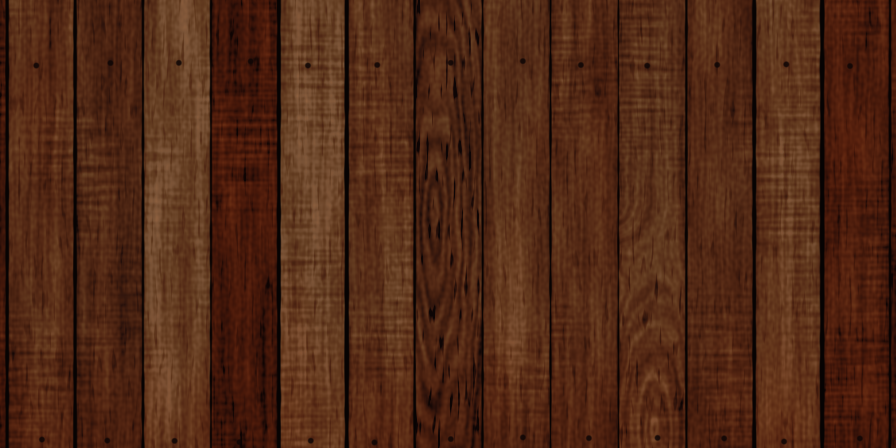
This texture is drawn by a Shadertoy shader. Its source:

```glsl
#define PLANK_WIDTH 0.1516
#define FIRST_GAP 0.016
#define GAP_WIDTH 0.0105
#define KNOT_PLANK 6.0
#define ARCH_PLANK 9.0
#define NAIL_RADIUS 0.0062
#define NAIL_ROWS vec2(0.018, 0.858)
#define FIBRE_DEPTH 1.25
#define SAW_DEPTH 1.7
#define BLOTCH_DEPTH 1.9
#define RED_STAIN vec3(1.08, 0.78, 0.60)

// Wood tones from gap black to worn highlight
const vec3 RAMP[6] = vec3[6](
    vec3(0.05, 0.02, 0.02), vec3(0.18, 0.08, 0.05), vec3(0.26, 0.12, 0.06),
    vec3(0.33, 0.17, 0.09), vec3(0.39, 0.24, 0.13), vec3(0.47, 0.32, 0.21));

// Per plank: base tone on the ramp, red stain, relative gap on its right
const vec3 PLANKS[14] = vec3[14](
    vec3(2.0, 0.7, 0.7), vec3(3.2, 0.2, 0.7), vec3(2.6, 0.1, 0.5),
    vec3(4.3, 0.0, 0.4), vec3(2.0, 1.0, 0.8), vec3(4.4, 0.0, 0.9),
    vec3(3.4, 0.1, 0.5), vec3(2.5, 0.1, 0.4), vec3(3.4, 0.1, 0.4),
    vec3(3.1, 0.2, 0.3), vec3(3.3, 0.1, 0.5), vec3(3.0, 0.2, 0.8),
    vec3(3.8, 0.1, 0.9), vec3(2.3, 0.8, 0.5));

vec3 plankInfo(float id) {
    return PLANKS[int(mod(id + 1.0, 14.0))];
}

float hash(vec2 p) {
    vec3 h = fract(p.xyx * vec3(0.1031, 0.1030, 0.0973));
    h += dot(h, h.yzx + 33.33);
    return fract((h.x + h.y) * h.z);
}

float cornerGradient(vec2 cell, vec2 offset) {
    float angle = 6.2832 * hash(cell);
    return dot(vec2(cos(angle), sin(angle)), offset);
}

float noise(vec2 p) {
    vec2 i = floor(p), f = p - i;
    vec2 w = f * f * f * (f * (f * 6.0 - 15.0) + 10.0);
    vec2 e = vec2(1.0, 0.0);
    return mix(mix(cornerGradient(i, f), cornerGradient(i + e, f - e), w.x),
               mix(cornerGradient(i + e.yx, f - e.yx),
                   cornerGradient(i + 1.0, f - 1.0), w.x), w.y);
}

float fbm(vec2 p) {
    float sum = 0.0, amp = 0.6;
    for (int k = 0; k < 4; k++) {
        sum += amp * noise(p);
        p = p * 2.03 + 17.0;
        amp *= 0.5;
    }
    return sum;
}

vec3 woodColor(float tone) {
    vec3 col = RAMP[0];
    for (int k = 1; k < 6; k++)
        col = mix(col, RAMP[k], clamp(tone - float(k - 1), 0.0, 1.0));
    return col * (1.0 + 0.12 * max(tone - 5.0, 0.0));
}

// Growth-ring coordinate in x, strength of the visible rings in y
vec2 growthRings(float id, vec2 q) {
    if (id == KNOT_PLANK)
        return vec2(length((q - vec2(0.045, 0.52)) * vec2(1.0, 0.16)), 0.75);
    if (id == ARCH_PLANK) {
        float low = smoothstep(0.55, 0.35, q.y);
        float arch = length((q - vec2(0.08, 0.04)) * vec2(1.0, 0.3));
        return vec2(mix(q.x, arch, low), 0.45 * low);
    }
    return vec2(q.x, 0.0);
}

void mainImage(out vec4 fragColor, in vec2 fragCoord) {
    float px = 1.0 / iResolution.y;
    vec2 p = fragCoord * px;
    float u = (p.x - FIRST_GAP) / PLANK_WIDTH;
    float id = floor(u);
    vec3 plank = plankInfo(id);
    float seed = 40.0 * hash(vec2(id + 3.0, 7.0));
    vec2 q = vec2((u - id) * PLANK_WIDTH, p.y);
    vec2 s = q + seed;

    // Lengthwise grain, bent around the figured areas
    vec2 rings = growthRings(id, q);
    float ring = rings.x + 0.014 * fbm(s * vec2(9.0, 2.5));
    float grain = noise(vec2(ring * 60.0 + seed, p.y * 1.5))
                + 0.8 * noise(vec2(ring * 135.0 + seed, p.y * 7.0));
    float tone = plank.x + FIBRE_DEPTH * grain;
    tone += rings.y * sin(ring * 370.0 + 4.0 * noise(s * vec2(30.0, 8.0)));

    // Blotches, crosswise saw marks, speckle and open pores
    tone += BLOTCH_DEPTH * fbm(s * vec2(12.0, 3.0));
    float sawn = smoothstep(-0.25, 0.3, noise(s * vec2(4.0, 3.0)));
    tone += SAW_DEPTH * sawn * (1.0 - rings.y) * noise(s * vec2(8.0, 95.0));
    tone += 0.9 * noise(s * vec2(115.0, 75.0));
    tone -= (1.0 + 2.0 * rings.y) * smoothstep(0.2, 0.5, noise(s * vec2(115.0, 16.0)));

    // Worn, dirty sides and foot
    float side = min(q.x, PLANK_WIDTH - q.x);
    tone -= 0.9 * exp(-side / 0.007) + 0.5 * smoothstep(0.3, 0.0, p.y);

    // One nail per row with a soft stain
    float nail = 0.0;
    for (int k = 0; k < 2; k++) {
        float shift = hash(vec2(id + 5.0, float(k) + 2.0)) - 0.5;
        vec2 center = vec2(PLANK_WIDTH * (0.5 + 0.2 * shift), NAIL_ROWS[k] + 0.012 * shift);
        vec2 d = q - center;
        nail = max(nail, 1.0 - smoothstep(NAIL_RADIUS - px, NAIL_RADIUS + px, length(d)));
        tone -= 0.9 * exp(-length(d * vec2(1.0, 0.5)) / 0.009);
    }
    float stain = plank.y + 0.35 * smoothstep(0.35, 0.0, p.y) + 0.4 * fbm(s * vec2(7.0, 2.0));
    vec3 col = woodColor(tone) * mix(vec3(1.0), RED_STAIN, clamp(stain, 0.0, 1.0));
    col = mix(col, RAMP[0], 0.85 * nail);

    // Uneven dark gaps between planks
    float seam = floor(u + 0.5);
    float halfGap = 0.5 * GAP_WIDTH * plankInfo(seam - 1.0).z;
    float seamDist = abs(u - seam) * PLANK_WIDTH + 0.002 * noise(vec2(seam * 3.7, p.y * 22.0));
    float gap = 1.0 - smoothstep(halfGap - px, halfGap + px, seamDist);
    fragColor = vec4(mix(col, 0.5 * RAMP[0], gap), 1.0);
}
```
